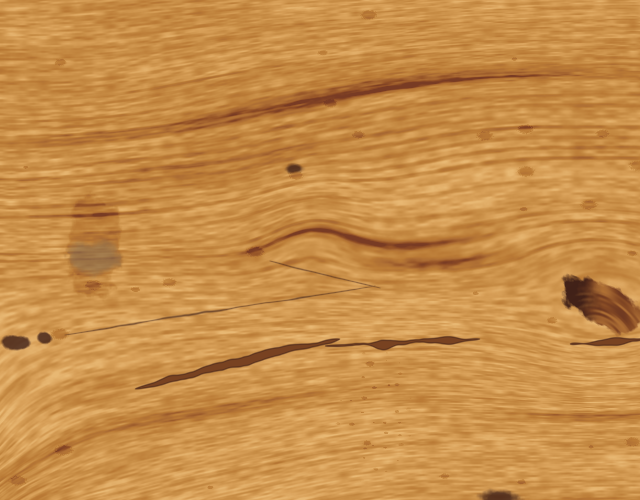
A Shadertoy shader for this texture:

```glsl
// Weathered pine board: long grain lines bent by a warp field around a knot,
// with resin streaks, cracks, a stain and scattered dents.
// Tone is summed as a number and then read from a ramp of wood colours.

#define BASE_TONE 4.55
#define RINGS 58.0
#define RING_DEPTH 2.0
#define FIBRE_DEPTH 1.7
#define MOTTLE_DEPTH 1.5
#define STREAK_DEPTH 3.4
#define KNOT vec2(1.205, 0.392)
#define STAIN vec2(0.187, 0.505)
#define DEEP_BROWN vec3(0.24, 0.12, 0.09)
#define CRACK_FILL vec3(0.47, 0.26, 0.13)
#define DUST_GREY vec3(0.50, 0.42, 0.33)

float hash(vec2 p) {
    vec3 q = fract(vec3(p.xyx) * 0.1031);
    q += dot(q, q.yzx + 33.33);
    return fract((q.x + q.y) * q.z);
}

float noise(vec2 p) {
    vec2 i = floor(p), f = fract(p);
    f = f * f * (3.0 - 2.0 * f);
    vec2 e = vec2(0.0, 1.0);
    return mix(mix(hash(i), hash(i + e.yx), f.x),
               mix(hash(i + e.xy), hash(i + e.yy), f.x), f.y);
}

float fbm(vec2 p) {
    float sum = 0.0, amp = 0.53;
    for (int i = 0; i < 4; i++) {
        sum += amp * noise(p);
        p = p * 2.03 + 17.3;
        amp *= 0.5;
    }
    return sum;
}

// Height across the grain; its level lines are the grain lines.
float grainHeight(vec2 p) {
    float high = smoothstep(0.35, 0.85, p.y) * (1.0 - 0.6 * smoothstep(0.8, 1.1, p.y));
    float low = 1.0 - smoothstep(0.05, 0.5, p.y);
    float lift = 0.145 * smoothstep(0.0, 1.1, p.x) * high;
    lift += low * (0.08 * smoothstep(0.2, 0.9, p.x) - 0.15 * exp(-p.x / 0.17));
    vec2 bump = (p - vec2(0.62, 0.54)) / vec2(0.1, 0.12);
    lift += 0.03 * exp(-dot(bump, bump));
    vec2 k = p - KNOT, s = k / vec2(0.17, 0.14);
    lift += 0.8 * k.y * exp(-dot(s, s));
    return p.y - lift + 0.012 * (noise(p * vec2(4.0, 9.0)) - 0.5);
}

// Soft resin band along the grain, from x0 to x1, split into fine lines.
float streak(float x, float v, float level, float halfWidth, float x0, float x1) {
    float d = (v - level) / halfWidth;
    float ends = smoothstep(x0, mix(x0, x1, 0.5), x) * (1.0 - smoothstep(mix(x0, x1, 0.65), x1, x));
    return exp(-d * d) * ends * (0.3 + 1.0 * noise(vec2(x * 3.0, v * 150.0)));
}

// Signed distance to a wavering, tapering crack from a to b.
float crack(vec2 p, vec2 a, vec2 b, float width, float wobble) {
    vec2 ab = b - a;
    float t = clamp(dot(p - a, ab) / dot(ab, ab), 0.0, 1.0);
    vec2 q = p - a - ab * t;
    q.y += wobble * (fbm(vec2(p.x * 14.0, a.y * 50.0)) - 0.5) * 4.0 * t * (1.0 - t);
    float taper = sqrt(4.0 * t * (1.0 - t));
    return length(q) - width * taper * (0.2 + 1.4 * noise(vec2(p.x * 30.0, a.x * 9.0)));
}

// Ragged ellipse: 1 inside, fading to 0 over its soft edge.
float blotch(vec2 p, vec2 centre, vec2 radius, float ragged, float soft) {
    float d = length((p - centre) / radius) + ragged * (fbm(p * 38.0) - 0.5);
    return 1.0 - smoothstep(1.0 - soft, 1.0 + soft, d);
}

// One small dent in some cells of a grid.
float flecks(vec2 p, float cells, float chance) {
    vec2 id = floor(p * cells), f = fract(p * cells);
    vec2 centre = 0.3 + 0.4 * vec2(hash(id + 3.1), hash(id + 8.7));
    vec2 radius = vec2(0.12, 0.07) * (0.5 + 1.3 * hash(id + 5.3));
    return step(hash(id), chance) * blotch(f, centre, radius, 0.7, 0.3);
}

vec3 woodRamp(float tone) {
    vec3 wood[7] = vec3[7](
        vec3(0.47, 0.23, 0.14), vec3(0.58, 0.32, 0.15), vec3(0.67, 0.42, 0.20),
        vec3(0.73, 0.48, 0.21), vec3(0.78, 0.55, 0.27), vec3(0.85, 0.63, 0.35),
        vec3(0.91, 0.72, 0.45));
    float t = clamp(tone, 0.0, 5.999);
    int i = int(t);
    return mix(wood[i], wood[i + 1], fract(t));
}

void mainImage(out vec4 fragColor, in vec2 fragCoord) {
    vec2 p = fragCoord / iResolution.y;
    float px = 1.0 / iResolution.y;
    float v = grainHeight(p);

    // Fibres and mottling
    float tone = BASE_TONE - 0.35 * smoothstep(0.6, 1.0, p.y);
    tone += FIBRE_DEPTH * (noise(vec2(p.x * 45.0, v * 260.0)) - 0.5);
    tone += FIBRE_DEPTH * 0.7 * (noise(vec2(p.x * 5.0, v * 110.0)) - 0.5);
    tone += MOTTLE_DEPTH * (fbm(p * vec2(3.0, 6.0)) - 0.5);
    tone += MOTTLE_DEPTH * 0.8 * (fbm(p * vec2(38.0, 55.0)) - 0.5);

    // Growth rings of uneven spacing and strength
    float phase = v * RINGS + 2.0 * noise(vec2(p.x * 0.8, v * 11.0));
    float ring = 1.0 - smoothstep(0.05, 0.3, abs(fract(phase) - 0.5));
    float band = 0.35 + 0.65 * smoothstep(0.35, 0.5, p.y) * (1.0 - smoothstep(0.75, 0.9, p.y));
    float vary = hash(vec2(floor(phase), 4.0)) * (0.4 + noise(vec2(p.x * 5.0, floor(phase) * 3.7)));
    tone -= RING_DEPTH * ring * band * vary;

    // Resin streaks
    float resin = streak(p.x, v, 0.722, 0.019, 0.2, 1.35) + streak(p.x, v, 0.715, 0.007, -0.5, 1.5);
    resin += 0.5 * streak(p.x, v, 0.64, 0.025, 0.1, 0.75);
    resin += streak(p.x, v, 0.476, 0.007, 0.38, 1.05) + streak(p.x, v, 0.453, 0.012, 0.65, 1.05);
    resin += 0.7 * streak(p.x, v, 0.178, 0.018, -0.4, 0.9) + streak(p.x, v, 0.112, 0.012, 0.85, 1.6);
    tone -= STREAK_DEPTH * resin;

    // Stain and dents
    float stain = blotch(p, STAIN, vec2(0.053, 0.1), 0.7, 0.12);
    tone -= stain * (0.6 + 1.6 * fbm(p * 30.0));
    float dents = flecks(p, 13.0, 0.16);
    dents += flecks(p, 42.0, 0.5) * blotch(p, vec2(0.75, 0.18), vec2(0.07, 0.12), 0.5, 0.4);
    tone -= 1.7 * dents;
    vec3 col = woodRamp(tone);
    col = mix(col, DUST_GREY, 0.5 * stain * blotch(p, STAIN - vec2(0.0, 0.02), vec2(0.05, 0.03), 1.0, 0.4));

    // Filled cracks with dark rims, then thin scratches
    float gap = min(crack(p, vec2(0.27, 0.222), vec2(0.68, 0.322), 0.008, 0.02),
                    crack(p, vec2(0.65, 0.308), vec2(0.96, 0.322), 0.009, 0.02));
    gap = min(gap, crack(p, vec2(1.14, 0.312), vec2(1.32, 0.324), 0.007, 0.01));
    vec3 fill = mix(CRACK_FILL, DEEP_BROWN, smoothstep(-0.004, 0.0, gap) * 0.7);
    col = mix(col, fill, 1.0 - smoothstep(-px, px, gap));
    float scratch = min(crack(p, vec2(0.13, 0.33), vec2(0.75, 0.428), 0.0012, 0.012),
                        crack(p, vec2(0.54, 0.478), vec2(0.76, 0.424), 0.001, 0.006));
    col = mix(col, DEEP_BROWN, 0.65 * (1.0 - smoothstep(-px, px * 1.2, scratch)));

    // Main knot: reddish core with curved fibres and a dark left rim
    vec2 k = p - KNOT;
    k.y += 0.35 * k.x;
    float core = blotch(k, vec2(0.0), vec2(0.082, 0.046), 0.7, 0.1);
    float fibres = noise(vec2(length(k - vec2(0.0, -0.08)) * 190.0, k.x * 25.0));
    float rim = 1.0 - smoothstep(-0.065, 0.0, k.x + 0.03 * (fbm(p * 45.0) - 0.5));
    vec3 heart = mix(woodRamp(0.2 + 2.2 * fibres), DEEP_BROWN, clamp(rim + 0.3 * (1.0 - fibres), 0.0, 0.95));
    col = mix(col, heart, core);

    // Small knots
    float pits = blotch(p, vec2(0.03, 0.315), vec2(0.03, 0.014), 0.9, 0.2);
    pits = max(pits, blotch(p, vec2(0.09, 0.323), vec2(0.015, 0.012), 0.8, 0.2));
    pits = max(pits, blotch(p, vec2(0.59, 0.662), vec2(0.018, 0.009), 0.9, 0.4));
    pits = max(pits, blotch(p, vec2(1.0, 0.0), vec2(0.04, 0.018), 0.8, 0.3));
    col = mix(col, DEEP_BROWN, 0.8 * pits);

    fragColor = vec4(col, 1.0);
}
```
